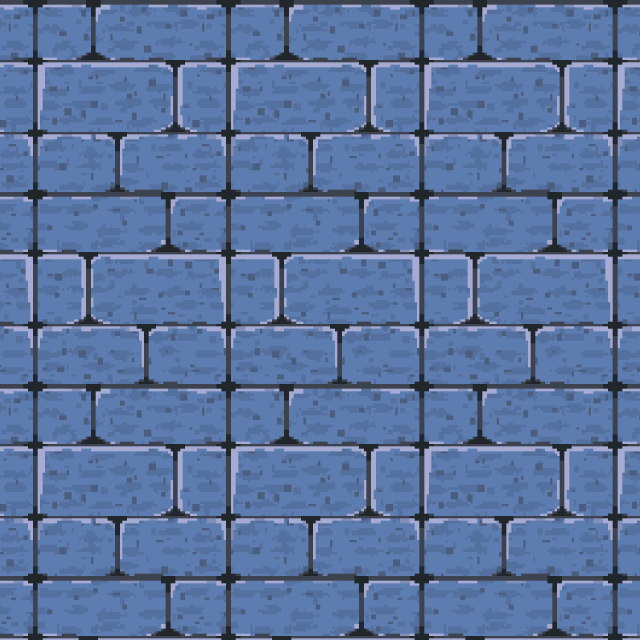
Reproduce this texture procedurally as a Shadertoy shader.

```glsl
// Blue pixel-art stone brick wall with dark mortar, knotted joints and lilac chipped edges

float hash(vec2 p) {
    vec3 q = fract(vec3(p.xyx) * 0.1031);
    q += dot(q, q.yzx + 33.33);
    return fract((q.x + q.y) * q.z);
}

// One small rectangle at a random place in most of the square cells
bool speck(vec2 p, float cellSize, float chance, float seed) {
    p.x += floor(cellSize * hash(vec2(floor(p.y / cellSize), seed + 5.0)));
    vec2 id = floor(p / cellSize) + seed;
    vec2 size = floor(1.4 + 2.2 * vec2(hash(id + 3.1), hash(id + 7.7)));
    vec2 corner = floor(vec2(hash(id + 11.3), hash(id + 17.9)) * (cellSize - size + 1.0));
    vec2 q = mod(p, cellSize) - corner;
    return hash(id) < chance && all(greaterThanEqual(q, vec2(0))) && all(lessThan(q, size));
}

// One wide blot with a ragged rim in each cell, cell rows shifted at random
bool blot(vec2 p, float seed) {
    vec2 cellSize = vec2(16, 7);
    p.x += floor(16.0 * hash(vec2(floor(p.y / 7.0), seed)));
    vec2 id = floor(p / cellSize) + seed;
    vec2 center = vec2(5, 2) + vec2(6, 3) * vec2(hash(id + 2.3), hash(id + 9.1));
    vec2 q = (mod(p, cellSize) - center) / vec2(5.5, 1.8);
    return length(q) < 0.65 + 0.6 * hash(floor(p / vec2(3, 1)) + seed);
}

// Colour of one texel; the tile is 80 by 160 texels, y pointing down
vec3 wallTexel(vec2 p) {
    const float joints[6] = float[6](24.0, 58.0, 34.0, 55.0, 22.0, 46.0);
    int block = int(p.y / 80.0);
    float y = mod(p.y, 80.0);
    int row = y < 25.0 ? 0 : y < 55.0 ? 1 : 2;
    float joint = joints[row + 3 * block];

    // Distances to the sides of the brick
    bool isRight = p.x >= joint + 2.0;
    float top = y - (row == 0 ? 2.0 : row == 1 ? 26.0 : 56.0);
    float bottom = (row == 0 ? 24.0 : row == 1 ? 54.0 : 79.0) - y;
    float toJoint = isRight ? p.x - joint - 2.0 : joint - 1.0 - p.x;
    float toEdge = isRight ? 79.0 - p.x : p.x - 2.0;
    float seed = float(row * 2 + block * 6) + (isRight ? 1.0 : 0.0);

    // Near-black knots where mortar lines meet
    float edgeX = min(abs(p.x - 0.5), 80.5 - p.x);
    float lineY = top < 0.0 ? 0.0 : min(top, bottom) + 1.0;
    float jointX = abs(p.x - joint - 0.5);
    float topKnot = row == 0 ? 3.0 : row == 1 ? 3.8 : 4.4;
    float bottomKnot = row == 0 ? 5.4 : row == 1 ? 3.8 : 2.6;
    bool knot = edgeX + 1.2 * lineY < 3.8 || (edgeX < 1.0 && lineY < 5.0)
        || (lineY < 1.0 && edgeX < 5.0)
        || jointX + 2.0 * max(top, 0.0) < topKnot
        || jointX + 1.7 * bottom < bottomKnot
        || (jointX < 1.0 && (top < topKnot * 1.4 || bottom < bottomKnot));
    if (knot) return vec3(0.13, 0.15, 0.17);

    // Mortar, with bumps along the feet of the bricks
    bool foot = jointX + 2.0 * bottom < bottomKnot + 2.0;
    bool bump = bottom < 1.0 && hash(vec2(floor(p.x / 6.0), seed + 40.0)) > 0.82;
    if (top < 0.0 || p.x < 2.0 || jointX < 1.0 || foot || bump) return vec3(0.24, 0.26, 0.31);

    // Lilac worn edges
    float wearX = hash(vec2(floor(p.x / 4.0), seed + 60.0));
    float wearY = hash(vec2(floor(y / 4.0), seed + 80.0));
    float ends = min(toJoint, toEdge);
    bool chipped;
    if (row == 0) {
        chipped = top < floor(wearX * 1.5 + 0.6)
            || (isRight && toJoint < 1.0 + step(top, 3.0) && top < 7.0)
            || (toJoint < 2.0 && bottom < 5.0 && !isRight && block == 1)
            || (bottom < 1.0 && ends > 1.0 && ends < 8.0);
    } else if (row == 1) {
        bool bigBrick = isRight == (block == 1);
        chipped = top < 2.0 - step(0.85, wearX)
            || toJoint < (bigBrick ? step(0.45, wearY) : 1.0 + step(0.3, wearY))
            || (bigBrick && toEdge < 3.2 * (1.0 - top / 29.0))
            || toJoint + bottom < 4.0 || toJoint + top < 4.0
            || (bottom < 2.0 - step(5.0, toJoint) && toJoint < 8.0);
    } else {
        chipped = top < (ends < 8.0 ? 2.0 : floor(wearX * 1.6 + 0.5))
            || (isRight == (block == 0) && toJoint < 2.0 - step(6.0, top) && top < 17.0)
            || (toEdge < 1.0 + step(top, 4.0) && top < 9.0)
            || ends + top < 4.0;
    }
    bool faded = row != 1 && abs(wearX - 0.5) < 0.12;
    if (chipped) return faded ? vec3(0.51, 0.56, 0.72) : vec3(0.65, 0.67, 0.83);

    // Pitted stone with evenly spread, darker stains
    if (speck(p, 9.0, 0.85, seed * 13.0)) return vec3(0.295, 0.37, 0.5);
    bool stained = blot(p + vec2(0, row * 2), seed * 17.0) || speck(p, 8.0, 0.9, seed * 19.0 + 30.0);
    return stained ? vec3(0.326, 0.44, 0.622) : vec3(0.364, 0.488, 0.685);
}

void mainImage(out vec4 fragColor, in vec2 fragCoord) {
    vec3 sum = vec3(0);
    // Average 3 by 3 samples to smooth the texel edges
    for (int i = 0; i < 9; i++) {
        vec2 uv = (fragCoord + vec2(i % 3 - 1, i / 3 - 1) / 3.0) / iResolution.y;
        vec2 texel = floor(vec2(uv.x * 264.9 - 13.6, (1.0 - uv.y) * 266.67));
        sum += wallTexel(mod(texel, vec2(80, 160)));
    }
    fragColor = vec4(sum / 9.0, 1.0);
}
```
